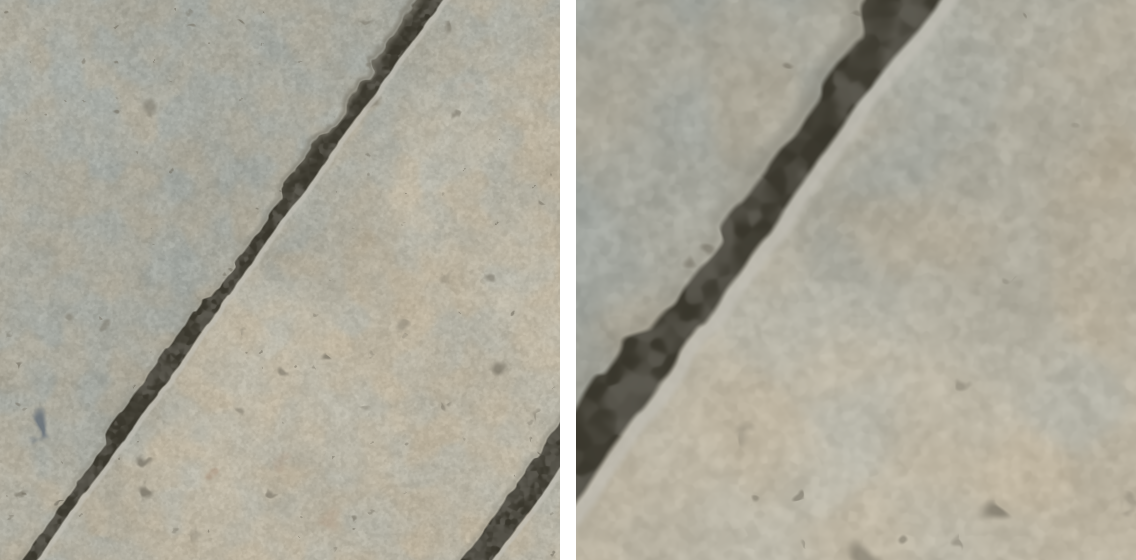
Left, the full canvas; right, a detail of the centre.
Give the GLSL for this texture, as a Shadertoy shader.

```glsl
const vec3 GRAY_SLAB = vec3(0.655, 0.655, 0.615);
const vec3 WARM_SLAB = vec3(0.725, 0.702, 0.638);
const vec3 DARK_GAP = vec3(0.25, 0.24, 0.20);
const vec3 DUSTY_GAP = vec3(0.36, 0.35, 0.315);
const vec3 WORN_EDGE = vec3(0.50, 0.49, 0.445);
const vec3 PALE_LIP = vec3(0.76, 0.75, 0.715);
const vec3 PIT = vec3(0.43, 0.41, 0.36);
const vec3 RUST = vec3(0.64, 0.54, 0.46);
const vec3 BLUE_STAIN = vec3(0.38, 0.42, 0.46);

const vec2 ALONG = vec2(0.586, 0.810);    // direction of the joints
const int JOINTS = 2;
const float FIRST_JOINT = 0.042;
const float JOINT_SPACING = 0.649;
const float NARROW_HALF = 0.0105;
const float WIDE_HALF = 0.023;
const float GRAIN = 0.085;
const float MOTTLE = 0.075;
const vec2 STAIN_CENTER = vec2(0.071, 0.238);

// Broken stretches of the first joint: start, end, depth
const vec3 CHIPS[4] = vec3[4](
    vec3(0.285, 0.595, 0.011), vec3(0.825, 0.955, 0.013),
    vec3(1.015, 1.075, 0.009), vec3(1.105, 1.300, 0.014));

vec3 hash3(vec2 p) {
    vec3 q = fract(p.xyx * vec3(0.1031, 0.1030, 0.0973));
    q += dot(q, q.yzx + 33.33);
    return fract((q.xxy + q.yzz) * q.zyx);
}

// Cellular noise: x = distance to nearest point, y = blended cell value
vec2 cellular(vec2 p) {
    vec2 cell = floor(p);
    float nearest = 4.0, sum = 0.0, weight = 0.0;
    for (int j = -1; j <= 1; j++)
    for (int i = -1; i <= 1; i++) {
        vec2 id = cell + vec2(i, j);
        vec3 h = hash3(id + 71.0);
        vec2 r = id + h.xy - p;
        float d2 = dot(r, r), w = exp(-5.0 * d2);
        nearest = min(nearest, d2);
        sum += w * h.z;
        weight += w;
    }
    return vec2(sqrt(nearest), sum / weight);
}

// Sparse soft spots of random size, one candidate per cell
float spots(vec2 p, float scale, float density, float seed) {
    vec2 q = p * scale + (cellular(p * scale * 5.0).y - 0.5) * 0.22;
    vec2 id = floor(q);
    vec3 h = hash3(id + seed);
    vec3 k = hash3(id + seed + 37.0);
    vec2 r = (fract(q) - 0.3 - 0.4 * h.xy) * vec2(1.0, 0.8 + 0.9 * k.y);
    float radius = mix(0.09, 0.25, k.x * k.x);
    return step(h.z, density) * (1.0 - smoothstep(radius * 0.25, radius, length(r)))
        * (0.4 + 0.6 * k.z);
}

float pulse(float a, float b, float soft, float x) {
    return smoothstep(a - soft, a + soft, x) - smoothstep(b - soft, b + soft, x);
}

void mainImage(out vec4 fragColor, in vec2 fragCoord) {
    vec2 uv = fragCoord / iResolution.xy;
    float soft = max(1.0 / iResolution.y, 0.0022);
    float t = dot(uv, ALONG);
    float across = dot(uv, vec2(ALONG.y, -ALONG.x)) - FIRST_JOINT;

    // Slab tone: cool on one side, warmer on the other
    float cloud = cellular(uv * 7.0).y - 0.5;
    float drift = sin(uv.x * 7.0 + 2.0 * sin(uv.y * 5.0)) * 0.5 + sin(uv.y * 11.0 - uv.x * 4.0) * 0.3;
    float warmth = smoothstep(-0.12, 0.18, across + 0.16 * cloud + 0.04 * drift);
    warmth *= 1.0 - 0.45 * smoothstep(0.55, 1.05, uv.y);
    warmth = max(warmth, 0.45 * smoothstep(0.4, 0.0, uv.y));
    vec3 color = mix(GRAY_SLAB, WARM_SLAB, warmth);

    // Mottling and fine grain
    float medium = cellular(uv * 38.0).y - 0.5;
    float fine = cellular(uv * 125.0).y - 0.5;
    float grit = cellular(uv * 230.0 + 9.0).y - 0.5;
    color += MOTTLE * (0.5 * cloud + 0.4 * medium) + GRAIN * (0.6 * fine + 0.5 * grit);
    color += vec3(0.018, 0.0, -0.018) * (cellular(uv * 24.0 + 5.0).y - 0.5) * 2.0;

    // Pits, rusty marks and one blue stain
    color = mix(color, PIT, 0.65 * spots(uv, 13.0, 0.16, 3.0));
    color = mix(color, PIT, 0.55 * spots(uv, 31.0, 0.09, 19.0));
    color = mix(color, RUST, 0.5 * warmth * spots(uv, 9.0, 0.22, 53.0));
    vec2 s = (uv - STAIN_CENTER) / vec2(0.022, 0.034) + 1.1 * medium;
    color = mix(color, BLUE_STAIN, 0.8 * (1.0 - smoothstep(0.4, 1.1, length(s))));

    // Joints: ragged left edge, cleaner right edge
    for (int i = 0; i < JOINTS; i++) {
        float first = i == 0 ? 1.0 : 0.0;
        float d = across - float(i) * JOINT_SPACING;
        float chip = 0.0;
        for (int c = 0; c < 4; c++)
            chip += CHIPS[c].z * first * pulse(CHIPS[c].x, CHIPS[c].y, 0.009, t);
        float ragged = cellular(vec2(t * 55.0, 7.0 * float(i) + d * 30.0)).y - 0.5;
        float halfWidth = mix(WIDE_HALF, NARROW_HALF, first);
        float left = halfWidth + chip + ragged * mix(0.005, 0.011, smoothstep(0.4, 0.9, t));
        float right = halfWidth + 0.15 * chip + 0.003 * ragged + 0.0012 * sin(t * 31.0);

        // Worn shoulder and pale lip outside the gap
        float shoulder = pulse(-left - 0.009, -left, 0.005, d);
        color = mix(color, WORN_EDGE, shoulder * (0.25 + 0.4 * smoothstep(0.6, 1.0, t)));
        color = mix(color, PALE_LIP, 0.65 * pulse(right, right + 0.009, 0.003, d));

        // Gap filled with shadow and dusty debris
        float debris = smoothstep(-0.15, 0.35, medium + 0.5 * fine + 0.25 * (1.0 - first));
        float rim = smoothstep(-0.4 * left, -left, d) * smoothstep(0.75, 1.0, t) * first;
        vec3 gap = mix(DARK_GAP, DUSTY_GAP, 0.75 * debris);
        gap = mix(gap, WORN_EDGE, 0.6 * rim) + 0.06 * fine;
        color = mix(color, gap, pulse(-left, right, soft, d));
    }
    fragColor = vec4(clamp(color, 0.0, 1.0), 1.0);
}
```
